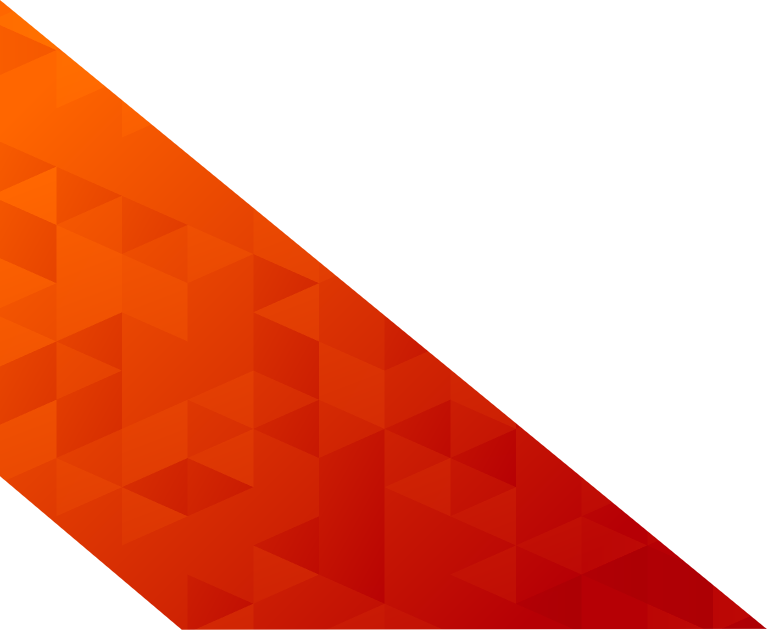
Reproduce this background procedurally as a WebGL 1 fragment shader.

```glsl
precision highp float;
// Draws a slanted orange-to-crimson band, faceted with faint triangles, on white.
uniform vec2 u_resolution;

float hash(vec2 cell) {
  return fract(sin(dot(cell, vec2(127.1, 311.7))) * 43758.5453);
}

// Brightness offset of the sideways triangle that holds p
float facetTone(vec2 p) {
  vec2 grid = (p - vec2(0.0733, 0.4453)) / vec2(0.0855, 0.038);
  vec2 cell = floor(grid);
  vec2 f = fract(grid);
  // The diagonal flips direction in every other cell
  float diagonal = mod(cell.x + cell.y, 2.0) < 0.5 ? f.x : 1.0 - f.x;
  vec2 facet = vec2(cell.x, cell.y + step(diagonal, f.y));
  float pick = hash(facet);
  float strength = 0.6 + 0.4 * f.x;
  float light = step(0.72, pick) * 0.04;
  float dark = step(pick, 0.24) * 0.055;
  return (light - dark) * strength;
}

// Coverage of the band: positive inside all three of its edges
float bandMask(vec2 p) {
  float upper = (p.y - 0.8216 * p.x) / length(vec2(1.0, 0.8216));
  float lower = (0.621 + 0.846 * p.x - p.y) / length(vec2(1.0, 0.846));
  float base = 0.8216 - 0.0015 * p.x - p.y;
  float inside = min(min(upper, lower), base);
  return clamp(inside * u_resolution.x + 0.5, 0.0, 1.0);
}

void main() {
  // Canvas width is 1, with y running down from the top
  vec2 uv = gl_FragCoord.xy / u_resolution;
  vec2 p = vec2(uv.x, (1.0 - uv.y) * 0.8242);

  // Diagonal base gradient
  float along = clamp((p.x + p.y - 0.169) / 1.328, 0.0, 1.0);
  vec3 color = mix(vec3(1.0, 0.4, 0.0), vec3(0.715, 0.0, 0.02), along);

  // Facets, averaged over four points to smooth their edges
  float tone = 0.0;
  for (int i = 0; i < 4; i++) {
    vec2 corner = vec2(mod(float(i), 2.0), floor(float(i) / 2.0)) - 0.5;
    tone += 0.25 * facetTone(p + corner * 0.5 / u_resolution.x);
  }
  color = clamp(color + tone * vec3(0.7, 1.0, 0.05), 0.0, 1.0);

  gl_FragColor = vec4(mix(vec3(1.0), color, bandMask(p)), 1.0);
}
```
